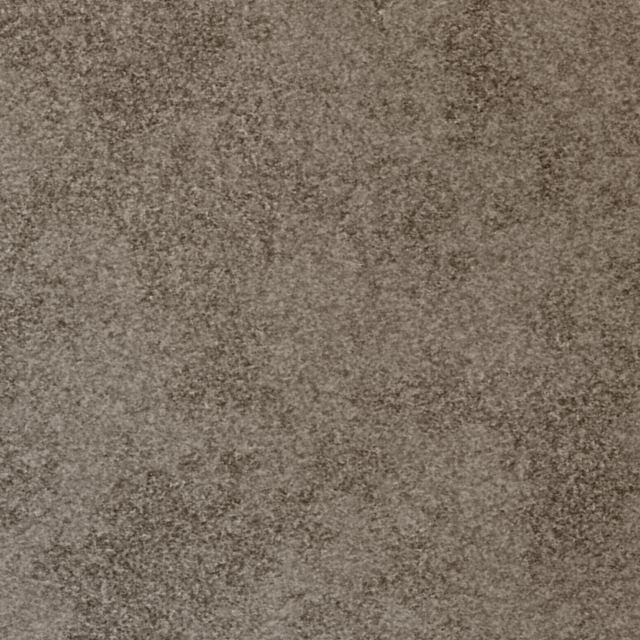
A WebGL 2 fragment shader for this texture:

```glsl
#version 300 es
precision highp float;
precision highp int;
// Weathered taupe stone: ragged pale patches over darker, finely grained ground.

uniform vec2 u_resolution;
out vec4 fragColor;

// Integer hash of a lattice cell, 0 to 1
float hash(vec2 cell, uint seed) {
    uvec2 q = uvec2(ivec2(cell)) * uvec2(1597u, 3571u);
    uint n = (q.x ^ (q.y << 7u)) + seed * 7919u;
    n = (n ^ (n >> 15u)) * 73244475u;
    n = (n ^ (n >> 13u)) * 73244475u;
    n ^= n >> 16u;
    return float(n & 65535u) / 65535.0;
}

float valueNoise(vec2 p, uint seed) {
    vec2 cell = floor(p);
    vec2 f = fract(p);
    f = f * f * (3.0 - 2.0 * f);
    float low = mix(hash(cell, seed), hash(cell + vec2(1, 0), seed), f.x);
    float high = mix(hash(cell + vec2(0, 1), seed), hash(cell + vec2(1, 1), seed), f.x);
    return mix(low, high, f.y);
}

// Layered noise, turned between octaves to hide the lattice
float fbm(vec2 p, uint seed) {
    const mat2 turn = mat2(0.8, 0.6, -0.6, 0.8);
    float sum = 0.0, total = 0.0, weight = 1.0;
    for (uint octave = 0u; octave < 5u; octave++) {
        sum += weight * valueNoise(p, seed + octave);
        total += weight;
        weight *= 0.6;
        p = turn * p * 2.03 + 3.7;
    }
    return sum / total;
}

// Coverage of a soft-edged line segment
float stroke(vec2 p, vec2 a, vec2 b, float width) {
    vec2 pa = p - a, ba = b - a;
    float along = clamp(dot(pa, ba) / dot(ba, ba), 0.0, 1.0);
    return 1.0 - smoothstep(0.0, width, length(pa - ba * along));
}

// A few short, nearly straight scratches
float scratches(vec2 p, uint seed) {
    float cover = 0.0;
    for (int i = 0; i < 9; i++) {
        vec2 id = vec2(i, 0);
        vec2 start = vec2(hash(id, seed), hash(id, seed + 1u));
        float angle = 1.6 * hash(id, seed + 2u) * hash(id, seed + 3u);
        float span = mix(0.03, 0.1, hash(id, seed + 4u));
        vec2 end = start + span * vec2(cos(angle), sin(angle));
        cover = max(cover, stroke(p, start, end, 0.0022));
    }
    return cover;
}

// Thin winding creases along the middle level of a noise field
float creases(vec2 p, uint seed) {
    float level = abs(fbm(p, seed) - 0.5);
    return 1.0 - smoothstep(0.0, 0.014, level);
}

// Fine pitted grain on two slanted lattices, centred on zero
float grainTexture(vec2 p, uint seed) {
    vec2 leaning = vec2(p.x + 0.45 * p.y, p.y - 0.3 * p.x);
    vec2 crossing = vec2(p.x - 0.6 * p.y, p.y + 0.5 * p.x);
    float coarse = valueNoise(leaning * vec2(170.0, 230.0) + 400.0, seed);
    float fine = valueNoise(crossing * vec2(270.0, 310.0) + 400.0, seed + 1u);
    return 0.5 * (coarse + fine) - 0.5;
}

// Pale where patches lie, with edges broken up by speckle
float patchMask(vec2 p, uint seed) {
    vec2 bend = vec2(fbm(p * 6.0, seed), fbm(p * 6.0, seed + 10u)) - 0.5;
    float cloud = fbm((p + 0.2 * bend) * 6.5, seed + 20u);
    float speckle = fbm(p * 55.0, seed + 30u) - 0.5;
    return smoothstep(0.32, 0.7, cloud + 0.7 * speckle);
}

void main() {
    vec2 uv = gl_FragCoord.xy / u_resolution;

    // Broad light falling from the left, with slow drift
    float pale = patchMask(uv, 11u);
    float tone = mix(0.434, 0.511, pale);
    tone += 0.055 * (0.5 - uv.x);
    tone += 0.08 * (fbm(uv * 2.5, 61u) - 0.5);

    // Mottling, grain and bright flecks, calmer on the pale patches
    float grain = grainTexture(uv, 81u);
    float fleck = smoothstep(0.66, 0.9, valueNoise(uv * vec2(195.0, 220.0), 91u));
    tone += 0.05 * (valueNoise(uv * 115.0, 71u) - 0.5);
    tone += grain * mix(0.46, 0.31, pale);
    tone += 0.1 * fleck * (1.0 - 0.8 * pale);

    // Surface wear
    float worn = smoothstep(0.75, 0.1, uv.x) * smoothstep(0.4, 0.6, fbm(uv * 9.0, 101u));
    tone -= 0.045 * worn * creases(uv * 3.0, 111u);
    tone += 0.05 * scratches(uv, 121u) * (0.5 + grain);

    // Browner toward the upper right, greyer toward the lower left
    float warmth = 1.0 + 0.18 * (uv.x + uv.y - 1.0) - 0.5 * (tone - 0.48);
    vec3 colour = vec3(tone) - warmth * vec3(0.0, 0.049, 0.1);
    fragColor = vec4(clamp(colour, 0.0, 1.0), 1.0);
}
```
